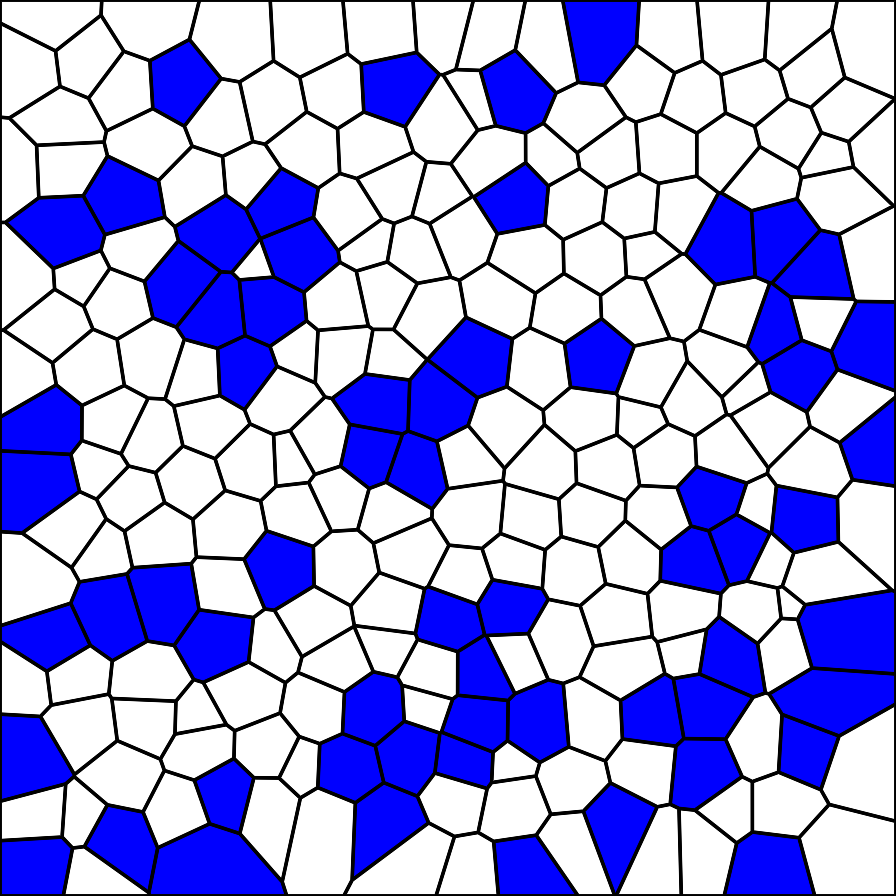
A Shadertoy shader for this pattern:

```glsl
// Cellular mosaic: white hexagon-like cells with scattered blue pentagons, outlined in black.

const float CELLS        = 15.0;   // cells along the canvas height
const float LINE_WIDTH   = 0.0042; // outline width, in canvas heights
const float BLUE_SHARE   = 0.245;  // fraction of blue cells
const float BLUE_WEIGHT  = 0.06;   // extra size of blue cells
const float SLIVER_LOSS  = 0.09;   // size lost by cells squeezed out by a pentagon
const float SLIVER_PUSH  = 0.33;   // outward shift of squeezed cells
const float JITTER       = 0.16;   // random offset of each site
const float WARP_AMOUNT  = 0.45;   // slow bending of the lattice
const float WARP_RATE    = 0.50;
const float LATTICE_TURN = 0.14;   // overall rotation in radians
const float RIM_MARGIN   = 0.25;   // sites closer to the rim are left out
const float REACH        = 2.5;    // search radius in cells
const int   SPAN         = 3;      // search span in lattice steps
const float SIXTH_TURN   = 1.0471976;
const float ROW_HEIGHT   = 0.8660254;

const vec3 WHITE = vec3(1.0);
const vec3 BLUE  = vec3(0.0, 0.0, 1.0);
const vec3 BLACK = vec3(0.0);

float hash(vec2 p) {
    return fract(sin(dot(p, vec2(127.1, 311.7))) * 43758.5453);
}

bool isBlue(vec2 id) {
    return hash(id + 0.37) < BLUE_SHARE;
}

vec2 direction(float angle) {
    return vec2(cos(angle), sin(angle));
}

vec2 warp(vec2 p) {
    return WARP_AMOUNT * vec2(sin(WARP_RATE * p.y + 0.8), -sin(WARP_RATE * p.x + 2.1));
}

// Axial hexagon coordinates to lattice position
vec2 latticePoint(vec2 id) {
    return vec2(id.x + 0.5 * id.y, ROW_HEIGHT * id.y);
}

// Site offset (xy) and weight (z): each blue neighbour arranges
// five of its six neighbours as a pentagon and pushes one away.
vec3 siteShift(vec2 id) {
    bool blue = isBlue(id);
    vec2 shift = vec2(0.0);
    float weight = blue ? BLUE_WEIGHT : 0.0;
    vec2 stepId = vec2(1.0, 0.0);
    for (int k = 0; k < 6; k++) {
        vec2 other = id + stepId;
        if (isBlue(other)) {
            float side = float(k) + 3.0;
            float pushed = floor(6.0 * hash(other + 5.71));
            float order = mod(side - pushed + 6.0, 6.0);
            float angle = SIXTH_TURN * side;
            if (order < 0.5) {
                shift += SLIVER_PUSH * direction(angle);
                if (!blue) weight -= SLIVER_LOSS;
            } else {
                shift += direction(angle + 0.2 * SIXTH_TURN * (order - 3.0)) - direction(angle);
            }
        }
        stepId = vec2(-stepId.y, stepId.x + stepId.y);
    }
    shift *= blue ? 0.3 : 0.85;
    shift += JITTER * (vec2(hash(id + 1.93), hash(id + 8.17)) - 0.5);
    return vec3(shift, weight);
}

void mainImage(out vec4 fragColor, in vec2 fragCoord) {
    vec2 extent = CELLS * iResolution.xy / iResolution.y;
    vec2 p = CELLS * fragCoord / iResolution.y;
    float c = cos(LATTICE_TURN), s = sin(LATTICE_TURN);
    mat2 turn = mat2(c, s, -s, c);
    vec2 local = (p - warp(p)) * turn;

    // Collect nearby sites and find the cell that owns this point
    vec3 sites[49];
    int count = 0;
    vec3 owner = vec3(0.0);
    vec2 ownerId = vec2(0.0);
    float best = 1e5;
    float row = floor(local.y / ROW_HEIGHT + 0.5);
    for (int j = -SPAN; j <= SPAN; j++) {
        float y = row + float(j);
        float column = floor(local.x - 0.5 * y + 0.5);
        for (int i = -SPAN; i <= SPAN; i++) {
            vec2 id = vec2(column + float(i), y);
            vec2 rest = latticePoint(id);
            if (distance(rest, local) > REACH) continue;
            vec3 shift = siteShift(id);
            vec2 base = turn * rest;
            vec3 site = vec3(base + warp(base) + turn * shift.xy, shift.z);
            vec2 inset = min(site.xy, extent - site.xy);
            if (min(inset.x, inset.y) < RIM_MARGIN) continue;
            sites[count++] = site;
            vec2 d = p - site.xy;
            float power = dot(d, d) - site.z;
            if (power < best) { best = power; owner = site; ownerId = id; }
        }
    }

    // Distance to the nearest cell wall or to the canvas rim
    vec2 rim = min(p, extent - p);
    float wall = min(rim.x, rim.y);
    for (int n = 0; n < count; n++) {
        float gap = distance(sites[n].xy, owner.xy);
        if (gap < 1e-4) continue;
        vec2 d = p - sites[n].xy;
        wall = min(wall, (dot(d, d) - sites[n].z - best) / (2.0 * gap));
    }

    // Fill and outline
    float softness = 0.5 / iResolution.y;
    float halfWidth = 0.5 * LINE_WIDTH;
    float fill = smoothstep(halfWidth - softness, halfWidth + softness, wall / CELLS);
    fragColor = vec4(mix(BLACK, isBlue(ownerId) ? BLUE : WHITE, fill), 1.0);
}
```
